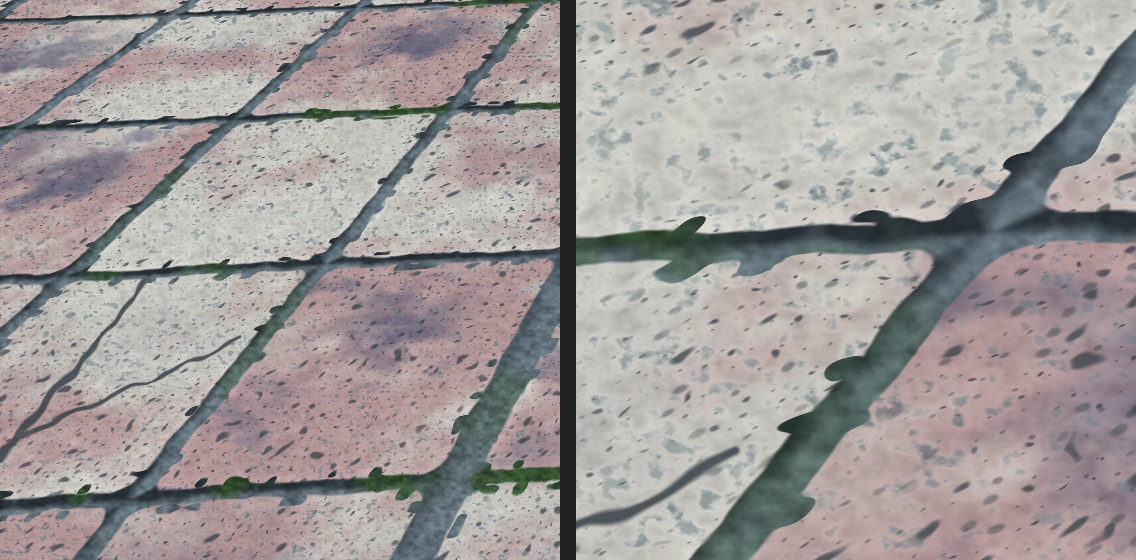
Left: the whole. Right: its middle third, enlarged.
Reproduce this texture procedurally as a WebGL 1 fragment shader.

```glsl
precision highp float;
// Weathered terracotta paving seen in perspective: a projective map turns the
// canvas into a unit tile grid, with worn joints, kiln-burnt patches, pits,
// grain, moss and one cracked tile laid over it by noise.
uniform vec2 u_resolution;

const vec3 PALE       = vec3(0.795, 0.790, 0.765);
const vec3 PINK       = vec3(0.715, 0.595, 0.600);
const vec3 BURNT      = vec3(0.425, 0.405, 0.490);
const vec3 GRIT       = vec3(0.350, 0.430, 0.460);
const vec3 PIT        = vec3(0.220, 0.250, 0.280);
const vec3 MORTAR     = vec3(0.400, 0.460, 0.500);
const vec3 GAP        = vec3(0.150, 0.180, 0.205);
const vec3 MOSS       = vec3(0.200, 0.320, 0.170);
const vec2 JOINT_HALF = vec2(0.034, 0.026); // half joint widths, in tiles
const float WIDE_JOINT   = 0.034;           // extra half width at the right
const float CORNER       = 0.055;           // rounding of tile corners
const float EDGE_WEAR    = 0.030;
const float GRAIN_AMOUNT = 0.30;
const float PIT_DENSITY  = 17.0;
const vec2 BURN_CENTRE   = vec2(0.52, 0.66);

float hash(vec2 p) {
  vec3 q = fract(vec3(p.xyx) * 0.1031);
  q += dot(q, q.yzx + 33.33);
  return fract((q.x + q.y) * q.z);
}

float noise(vec2 p) {
  vec2 i = floor(p), f = fract(p);
  f = f * f * (3.0 - 2.0 * f);
  return mix(mix(hash(i), hash(i + vec2(1, 0)), f.x),
             mix(hash(i + vec2(0, 1)), hash(i + vec2(1, 1)), f.x), f.y);
}

float fbm(vec2 p) {
  float sum = 0.0, amp = 0.53;
  for (int i = 0; i < 4; i++) {
    sum += amp * noise(p);
    p = mat2(1.6, 1.2, -1.2, 1.6) * p + 17.3;
    amp *= 0.5;
  }
  return sum;
}

// Canvas to tile grid; z is the projective depth divisor.
vec3 toGrid(vec2 p) {
  float rise = p.y - 0.06 * p.x - 0.095;
  float depth = 0.505 - 0.25 * rise - 0.012 * p.x;
  float across = 0.908 * (p.x - 1.09 * p.y + 0.436);
  return vec3(across / depth, rise / depth, depth);
}

// Round holes of random size, one per cell.
float pits(vec2 p) {
  vec2 cell = floor(p);
  vec2 centre = 0.3 + 0.4 * vec2(hash(cell + 3.1), hash(cell + 8.7));
  float radius = 0.04 + 0.26 * pow(hash(cell + 5.9), 4.0);
  return 1.0 - smoothstep(radius * 0.5, radius + 0.05, length(fract(p) - centre));
}

// Crack from a to b, thinning towards b.
float crack(vec2 p, vec2 a, vec2 b, float width) {
  vec2 d = b - a;
  float t = clamp(dot(p - a, d) / dot(d, d), 0.0, 1.0);
  float w = width * (1.1 - 0.6 * t) * (0.4 + 1.2 * noise(p * 45.0));
  return 1.0 - smoothstep(w * 0.5, w + 0.002, length(p - a - d * t));
}

// How strongly a tile was fired: heavy along every third diagonal.
float firing(vec2 id) {
  float k = mod(id.y - id.x, 3.0);
  return k > 1.5 ? 1.0 : (k > 0.5 ? min(0.4 * abs(id.x), 1.0) : 0.12);
}

void main() {
  vec2 p = gl_FragCoord.xy / u_resolution;
  vec3 grid = toGrid(p);
  float blur = 1.2 / (u_resolution.y * grid.z) + 0.002;

  // Worn tile outline
  vec2 wear = vec2(fbm(grid.xy * 9.0), fbm(grid.xy * 9.0 + 40.0)) - 0.5;
  vec2 g = grid.xy + EDGE_WEAR * wear;
  vec2 id = floor(g), f = g - id;
  vec2 side = fract(g + 0.5) - 0.5;
  vec2 halfWidth = JOINT_HALF;
  halfWidth.x += WIDE_JOINT * smoothstep(1.5, 1.9, g.x);
  vec2 inset = abs(side) - halfWidth;
  float edge = CORNER - length(max(CORNER - inset, 0.0));
  edge -= 0.035 * smoothstep(0.62, 0.85, noise(grid.xy * 22.0));
  float tileMask = smoothstep(-blur, blur, edge);

  // Clay tone: pale, pink and burnt areas
  float fired = firing(id);
  float cloud = fbm(g * vec2(2.2, 3.2) + 7.0);
  float mottle = fbm(g * vec2(8.0, 11.0) + 21.0);
  float pink = smoothstep(0.42, 0.85, cloud + 0.28 * fired + 0.25 * (mottle - 0.5));
  vec2 away = (f - BURN_CENTRE + 0.5 * (vec2(cloud, mottle) - 0.5)) / vec2(0.38, 0.25);
  float burn = 1.0 - smoothstep(0.15, 1.15, length(away));
  float streak = smoothstep(0.5, 0.7, fbm(p * vec2(6.0, 17.0) + 2.0));
  burn = max(burn, 0.7 * streak * (1.0 - smoothstep(0.1, 0.45, f.x)));
  vec3 clay = mix(PALE, PINK, pink);
  clay = mix(clay, BURNT, burn * fired * (0.55 + 0.65 * mottle));

  // Grain, dark grit and pits
  float fine = fbm(p * vec2(105.0, 140.0));
  float coarse = noise(p * vec2(58.0, 82.0) + 31.0);
  clay *= 1.0 + GRAIN_AMOUNT * (fine - 0.5) + 0.07 * (coarse - 0.5);
  clay = mix(clay, GRIT, 0.65 * smoothstep(0.55, 0.82, fine) * (0.35 + mottle));
  float holes = max(pits(g * PIT_DENSITY + wear), 0.6 * pits(g * PIT_DENSITY * 1.7 + 9.0));
  clay = mix(clay, PIT, 0.75 * holes * smoothstep(0.3, 0.6, cloud + 0.2 * coarse));

  // Cracked tile
  vec2 bent = p + 0.012 * (vec2(noise(p * 30.0), noise(p * 30.0 + 5.0)) - 0.5);
  float split = max(crack(bent, vec2(0.0, 0.18), vec2(0.267, 0.505), 0.007),
                    crack(bent, vec2(0.04, 0.22), vec2(0.43, 0.395), 0.004));
  clay = mix(clay, PIT, 0.85 * split);

  // Pale rim, then the shaded joint with moss
  clay += 0.05 * (1.0 - smoothstep(0.0, 0.05, edge)) * step(0.0, side.y);
  vec2 t = side / halfWidth;
  float row = smoothstep(-0.02, 0.02, inset.x - inset.y);
  float shade = mix(0.65 * (1.0 - smoothstep(-1.1, 0.2, t.x)),
                    smoothstep(-0.9, 0.5, t.y), row);
  shade = clamp(shade + 1.1 * (fbm(p * 38.0) - 0.42), 0.0, 1.0);
  shade *= 1.0 - 0.5 * smoothstep(1.6, 2.0, g.x) * (1.0 - 0.5 * row);
  vec3 joint = mix(MORTAR, GAP, shade) * (0.7 + 0.6 * fine);
  float moss = smoothstep(0.5, 0.68, fbm(p * 7.0 + 13.0)) * (0.3 + 0.6 * row);
  joint = mix(joint, MOSS * (0.5 + fine), moss);

  gl_FragColor = vec4(clamp(mix(joint, clay, tileMask), 0.0, 1.0), 1.0);
}
```
